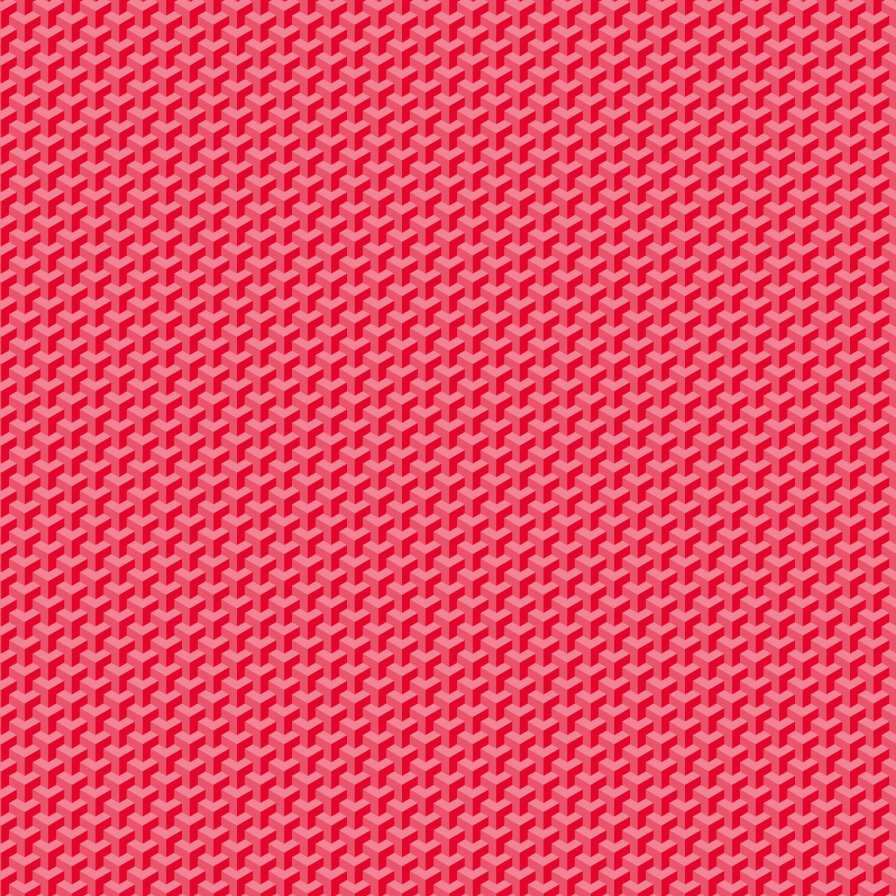
Reproduce this pattern procedurally as a three.js fragment shader.

```glsl
// Interlocking isometric three-armed blocks in three shades of red, 38 columns by 33 rows.
varying vec2 vUv;

// Shade of one visible block face; p counts columns across and rows up.
vec3 faceColor(vec2 p) {
  float column = floor(p.x + 0.5);
  float across = 3.0 * (p.x - column);
  float up = 3.0 * p.y - 1.5 * column; // odd columns sit half a row higher
  float reach = abs(across);
  float side = sign(across);

  // Height above the front edge of the top face: the stem hangs 2 units, an arm 1.
  float depth = reach < 1.0 ? 2.0 : 1.0;
  float height = mod(up - 0.5 * reach + depth, 3.0) - depth;

  // Past the slanted end of an arm lies the arm of the next column.
  if (reach > 1.0 && height > 2.0 - reach) {
    reach = 3.0 - reach;
    side = -side;
    height = mod(up - 0.5 * reach - 0.5, 3.0) - 1.0;
  }

  vec3 top = vec3(0.95, 0.51, 0.58);
  vec3 left = vec3(0.92, 0.32, 0.42);
  vec3 right = vec3(0.89, 0.02, 0.17);
  return height > 0.0 ? top : (side < 0.0 ? left : right);
}

void main() {
  // Average a 4 by 4 grid of samples to smooth the edges.
  vec2 footprint = 1.2 * fwidth(vUv);
  vec3 color = vec3(0.0);
  for (int i = 0; i < 4; i++) {
    for (int j = 0; j < 4; j++) {
      vec2 offset = (vec2(float(i), float(j)) - 1.5) / 4.0;
      vec2 uv = vUv + offset * footprint;
      color += faceColor(uv * vec2(38.0, 33.0) - vec2(0.05, 0.59));
    }
  }
  gl_FragColor = vec4(color / 16.0, 1.0);
}
```
